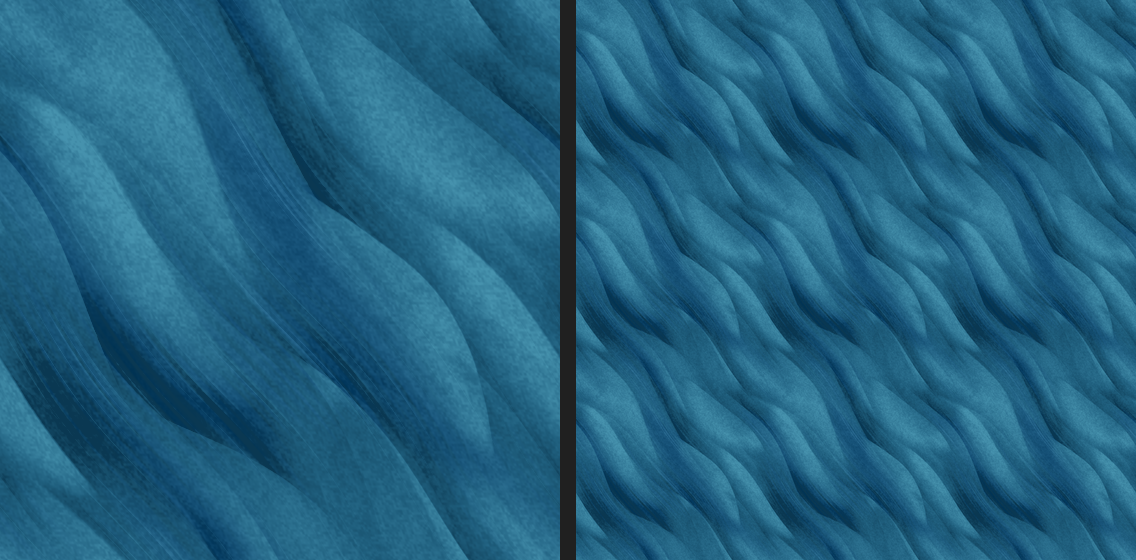
Left: one tile. Right: repeated 3 by 3.
Write a WebGL 2 fragment shader that draws this background.

```glsl
#version 300 es
precision highp float;

uniform vec2 u_resolution;
out vec4 fragColor;

const float TAU = 6.28319;

// Palette, from shade to light
const vec3 ABYSS = vec3(0.04, 0.22, 0.32);
const vec3 DEEP  = vec3(0.09, 0.31, 0.42);
const vec3 MID   = vec3(0.12, 0.37, 0.49);
const vec3 TEAL  = vec3(0.17, 0.44, 0.56);
const vec3 PALE  = vec3(0.24, 0.53, 0.64);
const vec3 COBALT = vec3(0.045, 0.28, 0.46);

// Strokes
const int   STROKES = 42;
const float ANGLE = -0.90;
const float ANGLE_SPREAD = 0.40;
const vec2  HALF_LENGTH = vec2(0.28, 0.50);
const vec2  BREADTH = vec2(0.07, 0.30);
const vec2  BEND = vec2(0.0, 0.08);
const vec2  STROKE_TONE = vec2(0.24, 1.02);
const vec2  STROKE_OPACITY = vec2(0.35, 0.95);
const float SHADOW_WIDTH = 0.13;
const float SHADOW_DEPTH = 0.30;
const vec2  EDGE = vec2(0.0014, 0.012);
const float EDGE_WEAR = 0.004;
const float SWAY = 0.016;

// Surface
const float CONTRAST = 1.24;
const float PIVOT = 0.50;
const float BRISTLE = 0.42;
const float SCRATCH = 0.30;
const float MOTTLE = 0.16;
const float GRAIN = 0.21;
const float COBALT_AMOUNT = 0.55;

float hash(vec2 cell) {
    vec3 p = fract(cell.xyx * 0.1031);
    p += dot(p, p.yzx + 33.33);
    return fract((p.x + p.y) * p.z);
}

// Lattice value that wraps; each vertical period is shifted by the shear
float lattice(vec2 cell, vec2 period, float shear) {
    cell.x -= shear * floor((cell.y + 0.5) / period.y);
    return hash(floor(mod(cell + 0.5, period)) + period);
}

// Wrapping value noise, leaning along the strokes when shear is not zero
float noise(vec2 uv, vec2 period, float shear) {
    vec2 p = uv * period + vec2(shear * uv.y, 0.0);
    vec2 c = floor(p);
    vec2 f = p - c;
    f = f * f * (3.0 - 2.0 * f);
    float low = mix(lattice(c, period, shear),
                    lattice(c + vec2(1, 0), period, shear), f.x);
    float high = mix(lattice(c + vec2(0, 1), period, shear),
                     lattice(c + vec2(1, 1), period, shear), f.x);
    return mix(low, high, f.y);
}

// Lays one curved stroke: crisp upper edge, fading body, shadow beyond the edge
float layStroke(float tone, vec2 uv, float wear, float id) {
    vec2 center = fract(id * vec2(0.7549, 0.5698) + 0.12 * hash(vec2(id, 1)));
    vec2 d = uv - center;
    d -= round(d);

    float angle = ANGLE + ANGLE_SPREAD * (hash(vec2(id, 2)) - 0.5);
    vec2 along = vec2(cos(angle), sin(angle));
    float u = dot(d, along) / mix(HALF_LENGTH.x, HALF_LENGTH.y, hash(vec2(id, 3)));
    float v = dot(d, vec2(-along.y, along.x));

    float taper = max(1.0 - u * u, 0.0);
    float bend = mix(BEND.x, BEND.y, hash(vec2(id, 4)));
    float breadth = mix(BREADTH.x, BREADTH.y, hash(vec2(id, 5)));
    float ragged = hash(vec2(id, 8));
    float depth = bend * (1.0 - u * u) - v + wear * ragged;
    float soft = max(mix(EDGE.x, EDGE.y, pow(ragged, 4.0)), 0.7 / u_resolution.y);
    float inside = smoothstep(-soft, soft, depth);
    float ends = smoothstep(0.0, 0.55, taper);

    float shadow = (1.0 - inside) * smoothstep(-SHADOW_WIDTH, 0.0, depth);
    float body = inside * (1.0 - smoothstep(0.15, 1.0, depth / (breadth * taper + 0.001)));
    float paint = mix(STROKE_TONE.x, STROKE_TONE.y, hash(vec2(id, 6)));
    float opacity = mix(STROKE_OPACITY.x, STROKE_OPACITY.y, hash(vec2(id, 9)));
    tone -= SHADOW_DEPTH * shadow * ends * hash(vec2(id, 7)) * opacity;
    return mix(tone, paint, opacity * body * ends);
}

vec3 ramp(float tone) {
    float t = clamp(tone, 0.0, 1.12) * 4.0;
    vec3 color = mix(ABYSS, DEEP, min(t, 1.0));
    color = mix(color, MID, clamp(t - 1.0, 0.0, 1.0));
    color = mix(color, TEAL, clamp(t - 2.0, 0.0, 1.0));
    return mix(color, PALE, max(t - 3.0, 0.0));
}

void main() {
    vec2 uv = gl_FragCoord.xy / u_resolution;

    // Slow sway gives the strokes their S shape
    vec2 flow = uv + SWAY * vec2(sin(TAU * (uv.y - uv.x)), sin(TAU * (uv.x - uv.y) + 1.3));
    float patches = noise(flow, vec2(5, 3), 4.0);
    float wear = EDGE_WEAR * (noise(flow, vec2(60, 12), 48.0) - 0.5);
    float tone = 0.10 + 0.66 * noise(flow, vec2(4, 2), 3.0);
    for (int i = 0; i < STROKES; i++) {
        tone = layStroke(tone, flow, wear, float(i) + 1.0);
    }
    tone += 0.40 * (noise(flow + 0.37, vec2(3, 3), 2.0) - 0.5);
    tone = PIVOT + CONTRAST * (tone - 0.5);

    // Dry bristle lines and sparse scratches, strongest in the shade
    float shade = 1.0 - smoothstep(0.25, 0.85, tone);
    float bristle = 0.45 * noise(flow, vec2(150, 3), 110.0)
                  + 0.35 * noise(flow, vec2(75, 3), 60.0)
                  + 0.20 * noise(flow, vec2(28, 3), 22.0) - 0.5;
    float scratch = smoothstep(0.72, 1.0, noise(flow, vec2(190, 3), 145.0));
    float dryness = 0.2 + 0.8 * shade * smoothstep(0.2, 0.65, patches);
    tone += (BRISTLE * bristle + SCRATCH * (scratch - 0.08)) * dryness;

    // Paper mottling and fine grain on slanted lattices
    float mottle = 0.6 * noise(uv, vec2(97, 83), 31.0)
                 + 0.4 * noise(uv, vec2(41, 37), 13.0) - 0.5;
    float grain = noise(uv, vec2(251, 229), 83.0) - 0.5;
    tone += MOTTLE * mottle + GRAIN * grain;

    // Cobalt glaze in some of the shaded patches
    float glaze = smoothstep(0.5, 0.85, patches + 0.7 * bristle) * (0.1 + 0.9 * shade);
    vec3 glazed = COBALT + 0.22 * (tone - 0.25);
    fragColor = vec4(mix(ramp(tone), glazed, COBALT_AMOUNT * glaze), 1.0);
}
```
